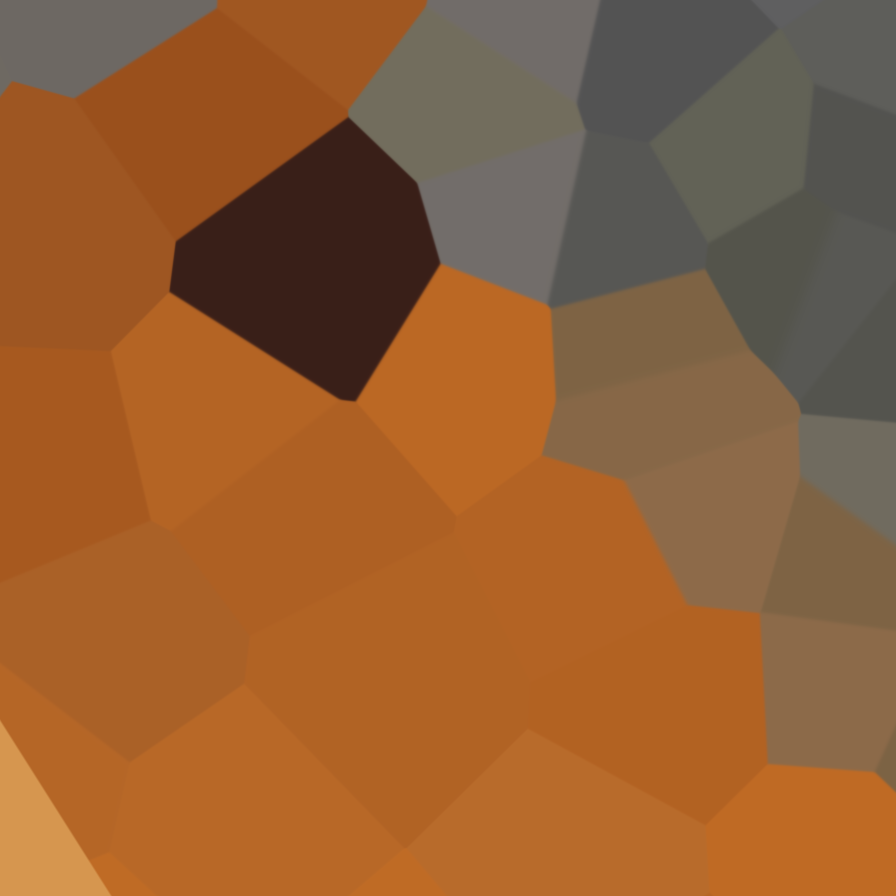
Write a Shadertoy shader that draws this background.

```glsl
const float CELLS = 4.6;                  // cells across the canvas
const float TILT = 0.70;                  // grid rotation, in radians
const vec2  DARK_CENTER = vec2(0.36, 0.70);
const float DARK_GROWTH = 0.13;           // enlarges the dark cell
const float JITTER = 0.55;                // site displacement, in cells
const float SPLIT = 0.30;                 // half distance of paired cool sites
const float SHARPNESS = 170.0;            // higher gives crisper borders
const uint  SEED = 23u;

const vec2  COOL_AXIS = vec2(0.75, 0.66); // warm to cool direction
const float BROWN_START = 0.82;
const float GREY_START = 0.97;
const float BROWN_TOP = 0.76;             // above this, rust meets grey
const float GREY_LEFT = 0.43;
const vec2  SLATE_CORNER = vec2(0.62, 0.52);

const vec2  GOLD_NORMAL = vec2(0.845, 0.535);
const float GOLD_REACH = 0.105;           // size of the pale corner
const float GOLD_SOFTNESS = 0.0015;

const vec3 RUST       = vec3(0.60, 0.325, 0.13);
const vec3 ORANGE     = vec3(0.75, 0.43, 0.16);
const vec3 OLIVE      = vec3(0.44, 0.365, 0.25);
const vec3 TAN        = vec3(0.56, 0.42, 0.29);
const vec3 SLATE      = vec3(0.35, 0.35, 0.33);
const vec3 STONE      = vec3(0.46, 0.44, 0.40);
const vec3 DARK_BROWN = vec3(0.225, 0.12, 0.095);
const vec3 PALE_GOLD  = vec3(0.84, 0.59, 0.31);

// Integer hash: three values in 0..1 per cell
vec3 hashCell(ivec2 id, uint salt) {
    uvec3 v = uvec3(uvec2(id + 64), SEED + salt);
    v = v * 1664525u + 1013904223u;
    v.x += v.y * v.z; v.y += v.z * v.x; v.z += v.x * v.y;
    v ^= v >> 16u;
    v.x += v.y * v.z; v.y += v.z * v.x; v.z += v.x * v.y;
    return vec3(v >> 8u) / 16777216.0;
}

// Tilted grid, with the dark cell as cell zero
mat2 tilt() {
    float c = cos(TILT), s = sin(TILT);
    return mat2(c, s, -s, c);
}
vec2 toGrid(vec2 uv)  { return (uv - DARK_CENTER) * tilt() * CELLS + 0.5; }
vec2 toCanvas(vec2 p) { return tilt() * (p - 0.5) / CELLS + DARK_CENTER; }

bool isDark(ivec2 id) { return id == ivec2(0); }

// Cool cells hold two sites, so their pieces are smaller
bool isSplit(ivec2 id) {
    vec2 place = toCanvas(vec2(id) + 0.5);
    return place.x > GREY_LEFT && dot(place, COOL_AXIS) > BROWN_START;
}

vec2 cellSite(ivec2 id, int part) {
    vec2 site = vec2(id) + 0.5;
    if (isDark(id)) return site;
    vec3 h = hashCell(id, 0u);
    site += JITTER * (h.xy - 0.5);
    float angle = 6.2832 * h.z;
    float side = isSplit(id) ? SPLIT * float(1 - 2 * part) : 0.0;
    return site + side * vec2(cos(angle), sin(angle));
}

// Squared distance to a site, reduced for the enlarged cell
float siteDistance(vec2 p, ivec2 id, int part) {
    vec2 d = p - cellSite(id, part);
    return dot(d, d) - (isDark(id) ? DARK_GROWTH : 0.0);
}

vec3 cellColor(ivec2 id, int part) {
    if (isDark(id)) return DARK_BROWN;
    vec3 h = hashCell(id, isSplit(id) ? 7u + uint(part) : 7u);
    vec2 place = toCanvas(cellSite(id, part));
    float coolness = dot(place, COOL_AXIS);

    bool upper = place.y > BROWN_TOP;
    bool leftCorner = place.y - 0.8 * place.x > 0.87;
    if (leftCorner || (upper ? place.x > GREY_LEFT : coolness > GREY_START)) {
        bool slate = all(greaterThan(place, SLATE_CORNER));
        return (slate ? SLATE : STONE) + 0.08 * (h.x - 0.5)
             + vec3(0.0, 0.0, 0.06) * (h.y - 0.5);
    }
    if (!upper && coolness > BROWN_START) return mix(OLIVE, TAN, h.x);

    // Warm cells brighten towards the bottom
    float glow = clamp(0.8 * h.x + 0.5 - 0.6 * place.y, 0.0, 1.0);
    return mix(RUST, ORANGE, glow) + vec3(0.0, 0.03, 0.04) * (h.y - 0.5);
}

void mainImage(out vec4 fragColor, in vec2 fragCoord) {
    vec2 uv = fragCoord / min(iResolution.x, iResolution.y);
    vec2 p = toGrid(uv);
    ivec2 home = ivec2(floor(p));

    // Soft nearest-site blend: close pairs of sites get softer borders
    float nearest = 1e9, total = 0.0;
    vec3 sum = vec3(0.0);
    for (int pass = 0; pass < 2; pass++)
    for (int i = 0; i < 50; i++) {
        ivec2 id = home + ivec2(i % 5, (i / 5) % 5) - 2;
        int part = i / 25;
        float d = siteDistance(p, id, part);
        if (pass == 0) { nearest = min(nearest, d); continue; }
        float weight = exp(SHARPNESS * (nearest - d));
        if (weight < 0.001) continue;
        sum += weight * cellColor(id, part);
        total += weight;
    }
    float gold = smoothstep(GOLD_SOFTNESS, -GOLD_SOFTNESS, dot(uv, GOLD_NORMAL) - GOLD_REACH);
    fragColor = vec4(mix(sum / total, PALE_GOLD, gold), 1.0);
}
```
